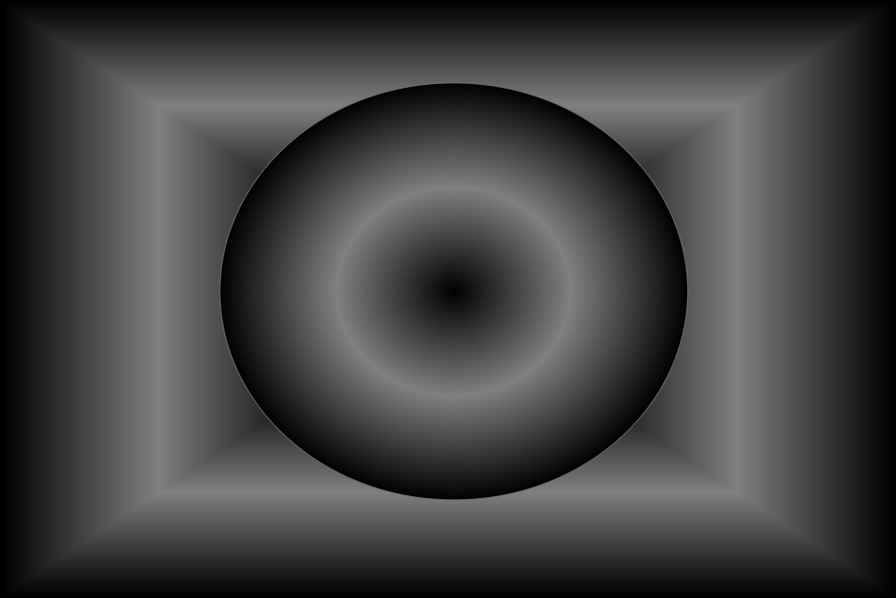
Write a Shadertoy shader that draws this background.

```glsl
// A dark bevelled rectangular frame behind a glossy elliptical disc.
// Both are triangle ramps of grey: the frame over a box-shaped distance,
// the disc over an elliptical one, with a hairline rim between them.

const float PEAK_GREY = 0.5;
const float RIM_GREY = 0.45;
const float RIM_HALF_WIDTH = 0.001;

const vec2 FRAME_CENTER = vec2(0.4995, 0.5);
const vec2 FRAME_HALF = vec2(0.4965, 0.496);
const vec2 DISC_CENTER = vec2(0.5065, 0.5127);
const vec2 DISC_RADII = vec2(0.2611, 0.3486);

// Rises to one at the crest and falls linearly to zero on both sides.
float ridge(float t, float crest, float reach) {
    return max(0.0, 1.0 - abs(t - crest) / reach);
}

// Normalised distance to a box: one on its border, zero at its centre.
float boxDistance(vec2 p, vec2 halfSize) {
    vec2 q = abs(p) / halfSize;
    return max(q.x, q.y);
}

// Antialiased coverage of the region where the distance is negative.
float coverage(float dist, float pixel) {
    return clamp(0.5 - dist / pixel, 0.0, 1.0);
}

void mainImage(out vec4 fragColor, in vec2 fragCoord) {
    vec2 uv = fragCoord / iResolution.xy;
    float pixel = 1.0 / iResolution.y;

    // Frame with mitred corners
    float frameDist = boxDistance(uv - FRAME_CENTER, FRAME_HALF);
    float grey = PEAK_GREY * ridge(frameDist, 0.651, 0.349);

    // Disc with a bright ring halfway out
    float radial = length((uv - DISC_CENTER) / DISC_RADII);
    float discDist = (radial - 1.0) * DISC_RADII.y;
    float discGrey = PEAK_GREY * ridge(radial, 0.5, 0.5);
    grey = mix(grey, discGrey, coverage(discDist, pixel));

    // Hairline rim
    float rim = coverage(abs(discDist) - RIM_HALF_WIDTH, pixel);
    grey = mix(grey, RIM_GREY, rim * 0.7);

    fragColor = vec4(vec3(grey), 1.0);
}
```
